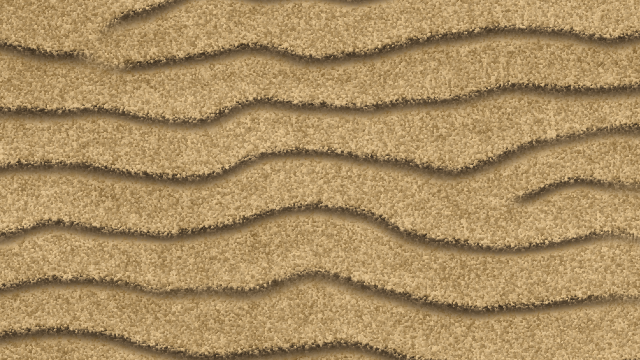
Give the GLSL for this texture, as a WebGL 1 fragment shader.

```glsl
precision highp float;
uniform vec2 u_resolution;

// Colours
const vec3 LIT_SAND = vec3(0.712, 0.592, 0.402);
const vec3 SHADOW_SAND = vec3(0.375, 0.305, 0.215);
const vec3 GRAIN_LIT = vec3(0.090, 0.090, 0.087);
const vec3 GRAIN_SHADOW = vec3(0.070, 0.060, 0.046);
const vec3 GRAIN_TINT = vec3(0.014, 0.0, -0.024);

// Ripples, in units of canvas height
const float RIPPLE_COUNT = 6.0;
const float RIPPLE_OFFSET = 0.566;
const float RIPPLE_TILT = 0.2;
const vec2 FORK_A = vec2(0.30, 0.866);
const vec2 FORK_B = vec2(1.377, 0.44);
const float FORK_FADE = 0.11;
const float SWELL_AMOUNT = 0.15;
const float SWELL_LENGTH = 0.78;
const float SWELL_PEAK = 0.93;
const float WAVE_AMOUNT = 0.62;
const float WOBBLE_AMOUNT = 0.18;
const float CREST_EDGE = 0.015;
const float SHADOW_REACH = 0.036;
const float EDGE_RAGGED = 0.009;

// Grains
const float GRAIN_COUNT = 205.0;
const float GRAIN_SHARPNESS = 6.5;
const float GRAIN_CONTRAST = 3.0;
const float GRAIN_RELIEF = 0.9;
const float CLUMP_CONTRAST = 1.0;
const float MOTTLE_CONTRAST = 0.6;
const float BROAD_CONTRAST = 0.6;
const vec2 LIGHT_DIR = vec2(-0.5, 0.87);

const float TAU = 6.2831853;

float hash(vec2 p) {
    vec3 q = fract(p.xyx * 0.1031);
    q += dot(q, q.yzx + 33.33);
    return fract((q.x + q.y) * q.z);
}

float noise(vec2 p) {
    vec2 i = floor(p);
    vec2 f = fract(p);
    f = f * f * (3.0 - 2.0 * f);
    float low = mix(hash(i), hash(i + vec2(1.0, 0.0)), f.x);
    float high = mix(hash(i + vec2(0.0, 1.0)), hash(i + vec2(1.0, 1.0)), f.x);
    return mix(low, high, f.y);
}

float wrapCycle(float x) {
    return fract(x + 0.5) - 0.5;
}

// Each fork adds one extra ripple on its right side
float forkPhase(vec2 p, vec2 fork) {
    vec2 d = p - fork;
    return atan(d.y, d.x) / TAU;
}

float ripplePhase(vec2 p) {
    float swell = cos((p.x - SWELL_PEAK) * TAU / SWELL_LENGTH);
    swell *= SWELL_AMOUNT * mix(1.0, -1.0, smoothstep(0.55, 0.85, p.y));
    float wave = (noise(p * vec2(2.5, 2.3) + 17.0) - 0.5) * WAVE_AMOUNT;
    float wobble = (noise(p * vec2(7.0, 6.0) + 41.0) - 0.5) * WOBBLE_AMOUNT;
    return p.y * RIPPLE_COUNT - p.x * RIPPLE_TILT + RIPPLE_OFFSET
         + wave + wobble - swell + forkPhase(p, FORK_A) + forkPhase(p, FORK_B);
}

// Signed distance to the nearest crest line, positive above it
float crestDistance(vec2 p) {
    const float STEP = 0.004;
    float phase = ripplePhase(p);
    float dx = wrapCycle(ripplePhase(p + vec2(STEP, 0.0)) - phase);
    float dy = wrapCycle(ripplePhase(p + vec2(0.0, STEP)) - phase);
    float slope = clamp(length(vec2(dx, dy)) / STEP, 3.5, 10.0);
    return wrapCycle(phase) / slope;
}

// Softly blended cells: x is tone with relief, y is a tint value
vec2 sandGrains(vec2 p) {
    vec2 cell = floor(p);
    vec2 sum = vec2(0.0);
    float total = 0.0;
    for (int j = -1; j <= 1; j++) {
        for (int i = -1; i <= 1; i++) {
            vec2 id = cell + vec2(float(i), float(j));
            vec2 jitter = vec2(hash(id + 7.3), hash(id + 91.7));
            vec2 r = p - id - jitter;
            float weight = exp(-GRAIN_SHARPNESS * dot(r, r)) + 1e-5;
            float tone = (hash(id + 53.1) - 0.5) * GRAIN_CONTRAST;
            tone += dot(r, LIGHT_DIR) * GRAIN_RELIEF;
            sum += weight * vec2(tone, hash(id + 130.9) - 0.5);
            total += weight;
        }
    }
    return sum / total;
}

void main() {
    vec2 p = gl_FragCoord.xy / u_resolution.y;
    vec2 grain = sandGrains(p * GRAIN_COUNT);
    float clump = noise(p * 95.0 + 5.0) - 0.5;
    float mottle = noise(p * 34.0 + 11.0) - 0.5;

    // Ragged, grainy shadow along each crest, varying along its length
    float d = crestDistance(p) + EDGE_RAGGED * (0.45 * grain.x + 0.6 * clump + 0.5 * mottle);
    float width = mix(0.75, 1.2, noise(p * vec2(5.0, 4.0) + 29.0));
    float shadow = smoothstep(-SHADOW_REACH * width, -0.006, d)
                 * (1.0 - smoothstep(-0.003, CREST_EDGE, d));
    float strength = smoothstep(0.02, 0.35, noise(p * vec2(2.2, 4.5) + 63.0));
    float nearestFork = min(distance(p, FORK_A), distance(p, FORK_B));
    shadow *= mix(0.5, 1.0, strength) * smoothstep(0.015, FORK_FADE, nearestFork);

    // Grain tone over gentle ripple shading
    float crestGlow = 0.3 * smoothstep(0.01, 0.03, d) * (1.0 - smoothstep(0.03, 0.09, d));
    float broad = BROAD_CONTRAST * (noise(p * vec2(3.0, 6.0) + 80.0) - 0.5);
    float tone = grain.x + clump * CLUMP_CONTRAST + mottle * MOTTLE_CONTRAST;
    tone = clamp(tone + crestGlow + broad, -2.6, 2.0);
    vec3 lit = LIT_SAND + tone * GRAIN_LIT + grain.y * GRAIN_TINT;
    vec3 shaded = SHADOW_SAND + tone * GRAIN_SHADOW;
    gl_FragColor = vec4(mix(lit, shaded, shadow), 1.0);
}
```
